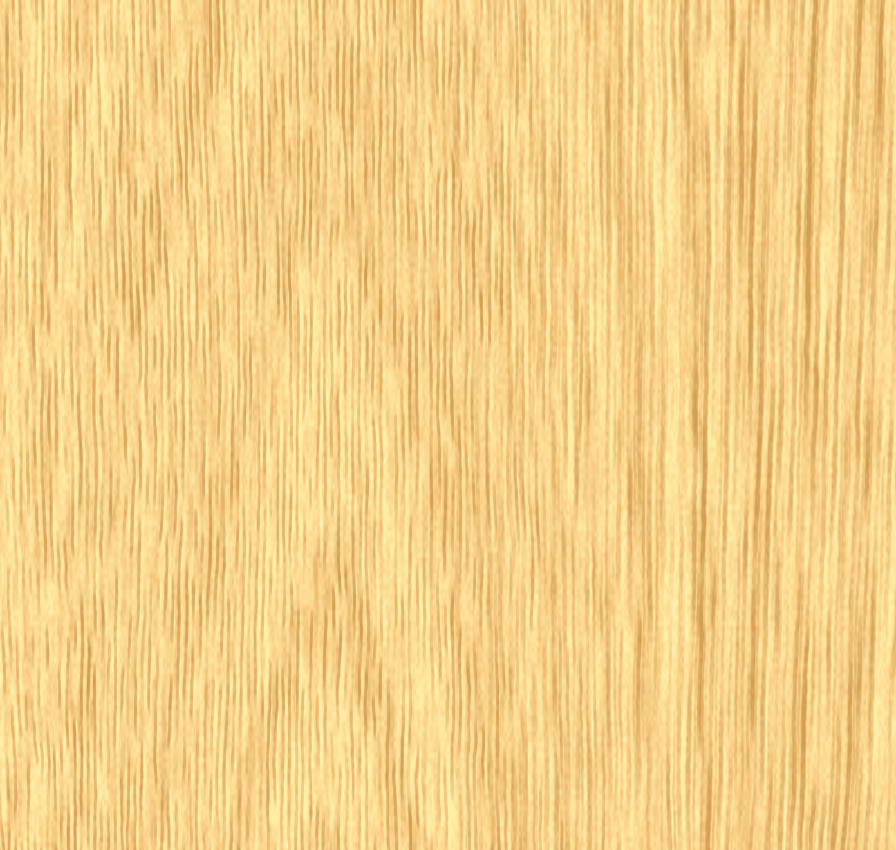
Write a Shadertoy shader that draws this texture.

```glsl
// Pale oak veneer: arched growth rings crossed by fine vertical pores.

float hash(vec2 p) {
    vec3 q = fract(p.xyx * 0.1031);
    q += dot(q, q.yzx + 33.33);
    return fract((q.x + q.y) * q.z);
}

float noise(vec2 p) {
    vec2 cell = floor(p), f = fract(p);
    f = f * f * (3.0 - 2.0 * f);
    return mix(mix(hash(cell), hash(cell + vec2(1, 0)), f.x),
               mix(hash(cell + vec2(0, 1)), hash(cell + vec2(1, 1)), f.x), f.y);
}

// Broken dark grooves, one per column: short on the left, long on the right
float pores(vec2 p, float columns) {
    float u = p.x * columns;
    float id = floor(u);
    float dash = mix(26.0, 9.0, smoothstep(0.4, 0.75, id / columns));
    float along = p.y * dash + 50.0 * hash(vec2(id, columns));
    float center = 0.36 + 0.28 * noise(vec2(id + 300.0, along * 0.6));
    float strength = smoothstep(0.1, 0.7, noise(vec2(id + 90.0, along)));
    return strength * smoothstep(0.34, 0.1, abs(fract(u) - center));
}

// Growth ring tone: steep nested arches that straighten away from the axis
float rings(vec2 p) {
    float dx = p.x - 0.37 - 0.02 * (noise(vec2(p.y * 3.0, 7.0)) - 0.5);
    float d = sqrt(dx * dx + 0.0009);
    float phase = d * (dx < 0.0 ? 46.0 : 54.0)
                + 15.0 * (p.y - 0.5) * exp(-12.0 * d * d);
    phase += 1.3 * (noise(p * vec2(150, 14)) - 0.5);
    phase += 0.8 * (noise(p * vec2(14, 5)) - 0.5);
    float side = dx < 0.0 ? 0.3 : 0.0;
    return 0.75 * noise(vec2(phase + 60.0, 3.0 + side))
         + 0.25 * noise(vec2(phase * 0.5 + 80.0, 9.0));
}

void mainImage(out vec4 fragColor, in vec2 fragCoord) {
    vec2 p = fragCoord / iResolution.x;

    // Gentle wander of the fibres, leaning at the right edge
    vec2 q = p;
    q.x += 0.012 * (noise(p * vec2(5, 2)) - 0.5);
    q.x += 0.003 * (noise(p * vec2(24, 12)) - 0.5);
    q.x += 0.0012 * (noise(p * vec2(80, 50)) - 0.5);
    q.x -= 0.04 * smoothstep(0.6, 1.0, p.x) * (p.y - 0.5);

    float ring = rings(q);
    float right = smoothstep(0.45, 0.8, p.x);

    // Grooves with a lit edge beside each one
    vec2 lit = q - vec2(0.0034, 0.0);
    float fine = pores(q, 127.0);
    float coarse = pores(q, 83.0);
    float groove = max(fine * mix(1.0, 0.55, right), coarse * mix(0.4, 1.0, right));
    float edge = mix(pores(lit, 127.0), pores(lit, 83.0), right);

    // Overall tone, stored as the green level
    float tone = 0.863 + 0.105 * (ring - 0.5);
    tone += 0.03 * (noise(q * vec2(60, 4)) - 0.5);
    tone += 0.07 * (noise(q * vec2(230, 22)) - 0.5);
    tone += 0.075 * (noise(p * vec2(400, 170)) - 0.5);
    tone -= 0.165 * groove * mix(1.2, 0.75, ring);
    tone += 0.045 * edge * (1.0 - groove);
    tone = clamp(tone, 0.62, 0.94);

    // Straw yellow falling to warm tan, with a slight drift of redness
    float shade = max(0.92 - tone, 0.0);
    vec3 color = vec3(1.0 - min(2.6 * shade * shade, 0.55 * shade), tone, tone - 0.285);
    color.r += 0.03 * (noise(p * vec2(130, 50)) - 0.5) * smoothstep(0.05, 0.15, shade);
    fragColor = vec4(color, 1.0);
}
```
